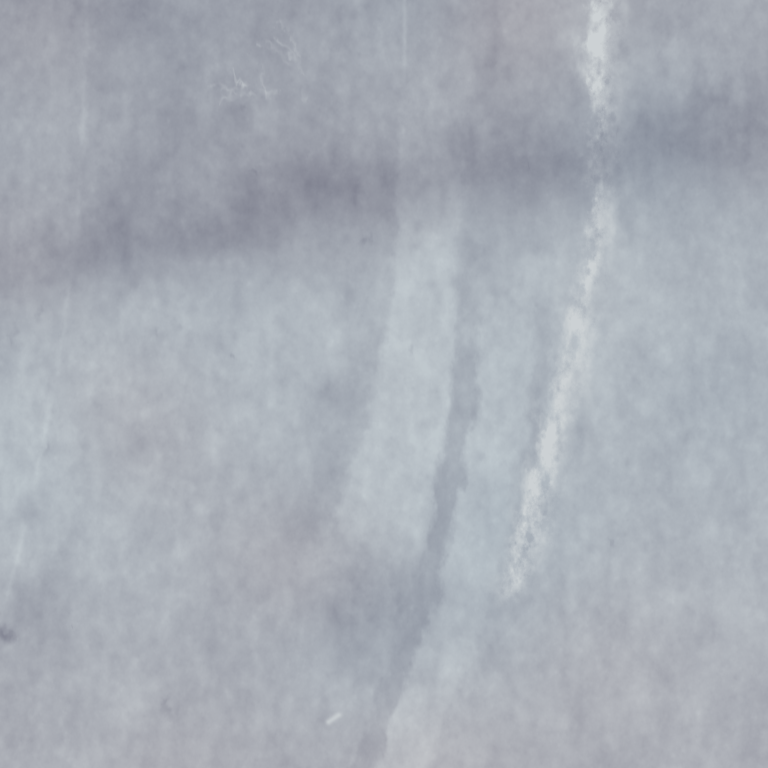
This texture is drawn by a Shadertoy shader. Its source:

```glsl
#define SHADOW vec3(0.545, 0.563, 0.613)
#define PALE vec3(0.712, 0.739, 0.765)
#define CHALK vec3(0.80, 0.82, 0.83)
#define WARM_TINT vec3(0.016, -0.004, -0.010)
#define CLOUD_AMOUNT 0.20
#define MOTTLE_AMOUNT 0.15
#define GRAIN_AMOUNT 0.13
#define BAND_DEPTH 0.38
#define TRAIL_LIGHT 0.27
#define SCRATCHES 9
#define SPECKS 26

vec2 hash2(vec2 p) {
    vec3 q = fract(p.xyx * vec3(0.1031, 0.1030, 0.0973));
    q += dot(q, q.yzx + 33.33);
    return fract((q.xx + q.yz) * q.zy);
}

// Cellular noise: one soft light or dark blot per cell, about -1 to 1
float blots(vec2 p) {
    vec2 cell = floor(p);
    float sum = 0.0;
    for (int y = -1; y <= 1; y++)
    for (int x = -1; x <= 1; x++) {
        vec2 id = cell + vec2(x, y);
        vec2 d = p - id - hash2(id + 50.0);
        sum += (hash2(id + 171.0).x * 2.0 - 1.0) * exp(-4.0 * dot(d, d));
    }
    return sum * 1.6;
}

float layeredBlots(vec2 p) {
    float sum = 0.0, weight = 0.5;
    for (int i = 0; i < 4; i++) {
        sum += weight * blots(p);
        p = mat2(1.6, 1.2, -1.2, 1.6) * p + 17.0;
        weight *= 0.6;
    }
    return sum;
}

float bump(float x, float width) {
    return exp(-x * x / (width * width));
}

// Soft-edged interval from a to b
float strip(float x, float a, float b, float soft) {
    return smoothstep(a - soft, a + soft, x) * smoothstep(b + soft, b - soft, x);
}

float segment(vec2 p, vec2 a, vec2 b) {
    vec2 ab = b - a;
    return length(p - a - ab * clamp(dot(p - a, ab) / dot(ab, ab), 0.0, 1.0));
}

void mainImage(out vec4 fragColor, in vec2 fragCoord) {
    vec2 uv = fragCoord / iResolution.xy;
    float clouds = layeredBlots(uv * 6.0);
    float mottle = layeredBlots(uv * vec2(26.0, 20.0) + 5.0);
    float fine = layeredBlots(uv * vec2(80.0, 65.0) + 9.0);
    float fibres = blots(uv * vec2(75.0, 16.0) + 31.0);
    float ragged = layeredBlots(uv * vec2(45.0, 26.0) + 70.0);
    vec2 p = uv + vec2(0.010 * ragged + 0.006 * mottle, 0.012 * mottle);

    // Slanting shadow band between the dim top and the lit wall
    float bandOffset = p.y - (0.645 + 0.26 * p.x - 0.1 * p.x * p.x) + 0.04 * clouds;
    float band = bump(bandOffset, bandOffset > 0.0 ? 0.085 : 0.05);
    band *= 0.55 + 0.45 * smoothstep(0.05, 0.14, p.x);
    float dim = smoothstep(-0.13, 0.02, bandOffset);
    float tone = mix(0.78, 0.42, dim) - BAND_DEPTH * band;
    tone += 0.10 * bump(p.y - 0.52, 0.14) * (1.0 - dim);
    tone += 0.16 * dim * smoothstep(0.5, 1.0, p.x);
    tone -= 0.07 * smoothstep(0.35, 0.0, p.y);
    tone -= 0.25 * smoothstep(0.92, 1.0, p.y) * smoothstep(0.6, 0.0, p.x);
    tone -= 0.20 * bump(p.x - 0.03, 0.08) * bump(p.y - 0.17, 0.13);

    // Pale trails either side of a dark bending groove
    float bend = 0.605 - 0.37 * pow(max(0.5 - p.y, 0.0), 1.5) + 0.06 * max(p.y - 0.5, 0.0);
    float s = p.x - bend;
    float leftEdge = -0.1 - 0.16 * max(0.6 - p.y, 0.0);
    float leftTrail = strip(s, leftEdge, -0.018, 0.009)
        * smoothstep(0.22, 0.32, p.y) * smoothstep(1.0, 0.8, p.y);
    float rightTrail = strip(s, 0.016, 0.085, 0.008) * smoothstep(0.68, 0.5, p.y);
    float groove = strip(s, -0.016, 0.015, 0.007) * smoothstep(0.7, 0.45, p.y);
    tone += TRAIL_LIGHT * (0.95 * leftTrail + 0.75 * rightTrail - 0.75 * groove);
    tone -= 0.22 * bump(p.x - 0.45, 0.05) * bump(p.y - 0.21, 0.07);
    tone -= 0.15 * strip(s, 0.085, 0.108, 0.008) * strip(p.y, 0.34, 0.6, 0.06);
    tone -= 0.16 * strip(s, -0.20, leftEdge, 0.04) * strip(p.y, 0.32, 0.66, 0.12);

    // Thin broken seams on the left and at the top
    float seam = uv.x - 0.112 + 0.19 * pow(max(0.95 - uv.y, 0.0), 1.9) + 0.003 * ragged;
    float broken = clamp(0.5 + 0.8 * mottle + 0.5 * fibres, 0.0, 1.0);
    tone += 0.17 * broken * bump(seam, 0.004) + 0.13 * dim * smoothstep(0.01, -0.01, seam);
    tone += 0.2 * bump(uv.x - 0.527, 0.003) * smoothstep(0.88, 0.93, uv.y);

    // Surface mottling
    tone += CLOUD_AMOUNT * clouds + MOTTLE_AMOUNT * mottle;
    tone += GRAIN_AMOUNT * fine + 0.045 * fibres;

    // Small dark specks
    for (int i = 0; i < SPECKS; i++) {
        vec2 h = hash2(vec2(i, 4.0));
        vec2 d = (p - hash2(vec2(i, 23.0))) / (vec2(0.004, 0.007) * (0.6 + h.x));
        tone -= 0.32 * h.y * exp(-dot(d, d));
    }
    tone -= 0.75 * bump(length(p - vec2(0.006, 0.175)), 0.010);

    // Ragged chalk streak, worn thin where it crosses the shadow
    float chalkX = 0.782 - 0.27 * pow(max(0.72 - p.y, 0.0), 1.2);
    float across = uv.x - chalkX + 0.014 * ragged;
    float span = smoothstep(0.20, 0.25, p.y) * (1.0 - 0.75 * bump(p.y - 0.785, 0.06));
    float flakes = clamp(0.45 + 0.7 * ragged + 0.5 * fine + 0.25 * mottle, 0.0, 0.95);
    float chalk = span * bump(across, 0.019) * flakes;
    chalk += 0.22 * span * bump(across - 0.006, 0.036) * (0.8 + 0.6 * fibres);

    // Faint scratches clustered at upper left, and one bright nick below
    vec2 bent = uv + 0.016 * vec2(ragged, mottle);
    for (int i = 0; i < SCRATCHES; i++) {
        vec2 h = hash2(vec2(i, 61.0));
        vec2 start = vec2(0.31, 0.86) + vec2(0.09, 0.07) * h;
        float angle = 1.9 + 1.9 * hash2(vec2(i, 83.0)).x;
        vec2 end = start + 0.04 * vec2(cos(angle), sin(angle));
        chalk += 0.30 * bump(segment(bent, start, end), 0.004) * clamp(0.5 + ragged, 0.0, 1.0);
    }
    chalk += 0.8 * bump(segment(uv, vec2(0.428, 0.06), vec2(0.441, 0.069)), 0.004);

    // Cool stone, warmer near the base and in the dim upper part
    vec3 color = SHADOW + (PALE - SHADOW) * clamp(tone, -0.3, 1.25);
    float warmth = 0.8 * smoothstep(0.4, 0.0, uv.y) + 0.4 * dim - 0.2;
    color += WARM_TINT * (warmth + 0.3 * blots(uv * 5.0 + 40.0));
    color = mix(color, CHALK, clamp(chalk, 0.0, 1.0));
    fragColor = vec4(color, 1.0);
}
```
